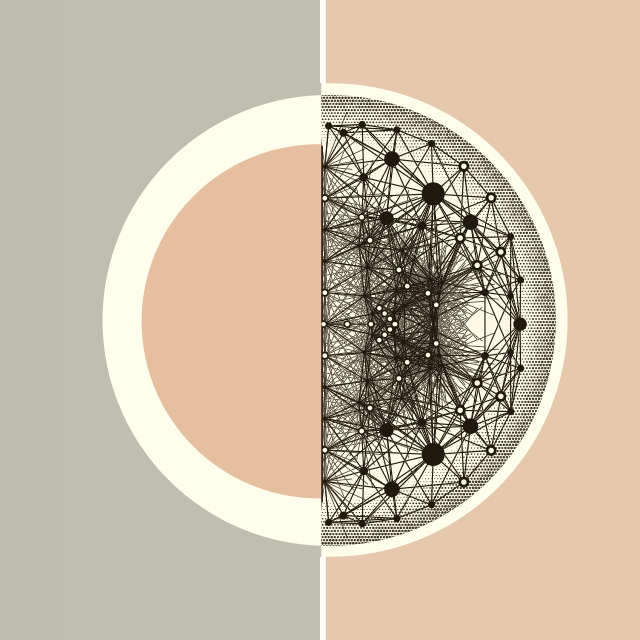
Write a WebGL 2 fragment shader that draws this background.

```glsl
#version 300 es
precision highp float;
// A split emblem: a cream ring on a two-tone ground, whose right half is a
// stippled disc holding a web of linked nodes. Nodes follow arcs by formula,
// are joined when close enough, and are mirrored about a horizontal axis.
uniform vec2 u_resolution;
out vec4 outColor;

const int RIM_NODES = 21;
const int ALL_NODES = 45;
const float PI = 3.14159;

float hash(vec2 p) {
  vec3 q = fract(vec3(p.xyx) * 0.1031);
  q += dot(q, q.yzx + 33.33);
  return fract((q.x + q.y) * q.z);
}

// Coverage of a shape from its signed distance
float fill(float d, float px) { return clamp(0.5 - d / px, 0.0, 1.0); }

float segment(vec2 p, vec2 a, vec2 b) {
  vec2 ab = b - a;
  float t = clamp(dot(p - a, ab) / max(dot(ab, ab), 1e-6), 0.0, 1.0);
  return length(p - a - ab * t);
}

// Distance to a burst of spokes with hashed directions and lengths
float burst(vec2 p, float seed) {
  float r = length(p);
  if (r > 0.11) return 1.0;
  float turn = (atan(p.y, p.x) / (2.0 * PI) + 0.5) * 24.0;
  float cell = floor(turn);
  float bend = (fract(turn) - 0.25 - 0.5 * hash(vec2(cell, seed))) * 2.0 * PI / 24.0;
  float reach = 0.04 + 0.06 * hash(vec2(seed + 9.0, cell));
  return max(r * abs(sin(bend)), r - reach);
}

// Node position and radius, relative to the middle of the mirror axis
vec3 node(int i) {
  float k, angle, r, size;
  if (i < 6) {                       // arc of large hubs
    k = float(i);
    angle = 8.5 + 15.0 * k - 4.5 * pow(sin(PI * k / 5.0), 2.0);
    r = 0.286 + 0.018 * cos(1.3 * k - 0.8);
    size = 0.005 + 0.013 * exp(-0.6 * (k - 3.0) * (k - 3.0));
  } else if (i < 12) {               // inner arc
    k = float(i - 6);
    angle = 11.0 + 9.0 * k + 0.72 * k * k;
    r = 0.26 - 0.068 * exp(-0.8 * (k - 3.8) * (k - 3.8));
    size = 0.006 + 0.005 * exp(-2.0 * (k - 4.0) * (k - 4.0));
  } else if (i < RIM_NODES) {        // outer arc
    k = float(i - 12);
    angle = 11.0 * k + 4.0 * sin(PI * k / 8.0);
    r = 0.31 + 0.022 * sin(PI * k / 8.0);
    size = k < 0.5 ? 0.0105 : 0.0055;
  } else {                           // dense core, narrowing to the right
    int m = i - RIM_NODES;
    k = float(m);
    if (m % 4 == 0) return vec3(0.005, 0.246 * k / 20.0, 0.003);
    float x = 0.22 * fract(k * 0.7549);
    return vec3(x, 0.22 * fract(k * 0.5698) * (1.0 - x / 0.27), 0.003);
  }
  return vec3(r * cos(radians(angle)), r * sin(radians(angle)), size);
}

// Paints the mirrored web over the given paper colour
vec3 web(vec2 p, vec3 paper, float px) {
  vec3 cream = vec3(1.0, 0.98, 0.91), ink = vec3(0.12, 0.10, 0.05);
  vec2 flip = vec2(1.0, -1.0);
  vec3 nodes[ALL_NODES];
  for (int i = 0; i < ALL_NODES; i++) nodes[i] = node(i);
  p.y = abs(p.y);

  // Links between neighbours, also across the axis
  float line = 1.0, spoke = 1.0, disc = 1.0, hole = 1.0;
  for (int i = 0; i < ALL_NODES; i++) {
    vec3 a = nodes[i];
    for (int j = 0; j <= i; j++) {
      vec3 b = nodes[j];
      float reach = 0.045 + 6.0 * (a.z + b.z);
      if (distance(a.xy, b.xy) < reach) line = min(line, segment(p, a.xy, b.xy));
      if (distance(a.xy, b.xy * flip) < reach) {
        line = min(line, segment(p, a.xy, b.xy * flip));
        line = min(line, segment(p, b.xy, a.xy * flip));
      }
    }
    float d = length(p - a.xy);
    disc = min(disc, d - a.z);
    if (i >= RIM_NODES) {
      spoke = min(spoke, burst(p - a.xy, float(i)));
      spoke = min(spoke, burst(p - a.xy * flip, float(i)));
      if (i % 3 == 1) hole = min(hole, d - 0.0036);
    } else if (i % 7 == 1 || i % 9 == 7) {
      disc = min(disc, d - 0.0085);
      hole = min(hole, d - 0.0042);
    }
  }

  // Beads along the axis and on a small diamond
  for (int i = 0; i < 4; i++) {
    float k = float(i);
    hole = min(hole, length(p - vec2(0.115 - 0.0083 * k, 0.0083 * k)) - 0.0034);
    hole = min(hole, length(p - vec2(0.037 * k + 0.003, 0.0)) - 0.0034);
  }
  line = min(line, segment(p, vec2(0.0), vec2(0.115, 0.0)));
  line = min(line, segment(p, vec2(0.0), vec2(0.0, 0.277)) - 0.001);

  vec3 color = mix(paper, ink, 0.85 * fill(spoke - 0.0006, px));
  color = mix(color, ink, fill(line - 0.0009, px));
  color = mix(color, ink, fill(min(disc, hole - 0.0025), px));
  return mix(color, cream, fill(hole, px));
}

void main() {
  float px = 1.0 / min(u_resolution.x, u_resolution.y);
  vec2 uv = (gl_FragCoord.xy - 0.5 * u_resolution) * px + 0.5;
  vec3 cream = vec3(1.0, 0.995, 0.93);

  // Left half: grey-green ground, cream ring, peach centre
  vec3 left = vec3(0.75, 0.745, 0.69) + 0.012 * (uv.x - 0.25);
  left = mix(left, cream, fill(length(uv - vec2(0.5124, 0.4993)) - 0.3522, px));
  left = mix(left, vec3(0.9, 0.75, 0.63), fill(length(uv - vec2(0.498, 0.498)) - 0.2767, px));

  // Right half: sand ground, white divider, cream rim
  vec3 right = mix(vec3(0.9, 0.79, 0.68), vec3(0.99, 0.985, 0.98), fill(uv.x - 0.509, px));
  right = mix(right, cream, fill(length(uv - vec2(0.517, 0.5)) - 0.3698, px));

  // Stippled disc, darkening towards its rim
  float rim = length(uv - vec2(0.5163, 0.4993));
  if (rim < 0.3522 + px && uv.x > 0.495) {
    vec2 grid = uv / 0.0048;
    grid.x += 0.5 * mod(floor(grid.y), 2.0);
    float shade = smoothstep(0.25, 0.365, rim);
    float dotSize = (0.44 * shade + 0.1 * (hash(floor(grid)) - 0.5)) * 0.0048;
    float stipple = fill(length(fract(grid) - 0.5) * 0.0048 - dotSize, px);
    vec3 paper = mix(vec3(1.0, 0.98, 0.91), vec3(0.25, 0.23, 0.18), stipple * smoothstep(0.0, 0.3, shade));
    right = mix(right, web(uv - vec2(0.5026, 0.4935), paper, px), fill(rim - 0.3522, px));
  }

  float side = fill((uv.y > 0.13 && uv.y < 0.87 ? 0.502 : 0.5) - uv.x, px);
  outColor = vec4(mix(left, right, side), 1.0);
}
```
